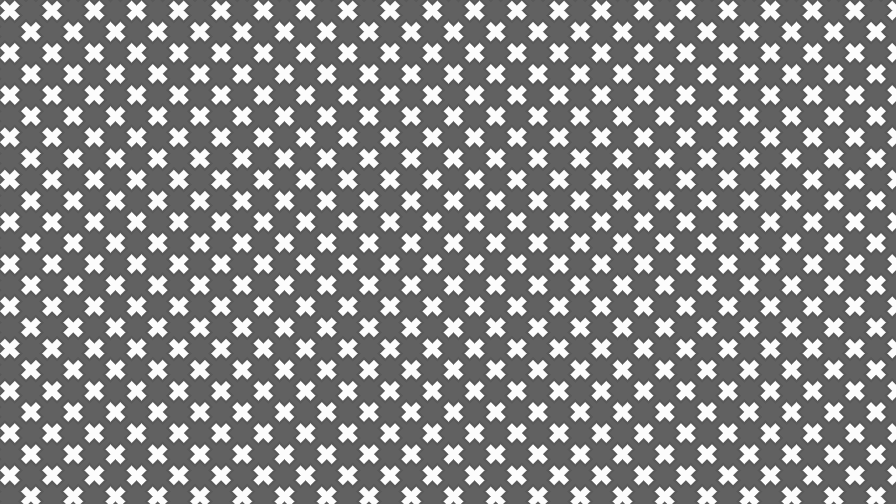
A Shadertoy shader for this pattern:

```glsl
// Signed distance to an upright plus with arms of the given half length and half width
float plusDistance(vec2 p, float halfLength, float halfWidth) {
    p = abs(p);
    vec2 arm = vec2(max(p.x, p.y), min(p.x, p.y));
    return max(arm.x - halfLength, arm.y - halfWidth);
}

void mainImage(out vec4 fragColor, in vec2 fragCoord) {
    // Staggered grid, measured in horizontal repeats
    float pitch = 0.08384;
    vec2 p = fragCoord / iResolution.y / pitch - vec2(0.232, 0.678);

    // Turned by 45 degrees, the staggered grid becomes a plain square one
    vec2 diagonal = vec2(p.x + p.y, p.y - p.x);
    vec2 cell = fract(diagonal + 0.5) - 0.5;
    float pixel = sqrt(2.0) / (iResolution.y * pitch);

    float d = plusDistance(cell, 0.351, 0.117);

    // Grey ground with a faint darker rim around each cross
    float rim = 1.0 - smoothstep(-0.5, 0.5, (d - 0.075) / pixel);
    vec3 color = mix(vec3(0.38), vec3(0.35), rim);

    // White cross
    float cross45 = clamp(0.5 - d / pixel, 0.0, 1.0);
    color = mix(color, vec3(0.99), cross45);

    fragColor = vec4(color, 1.0);
}
```
